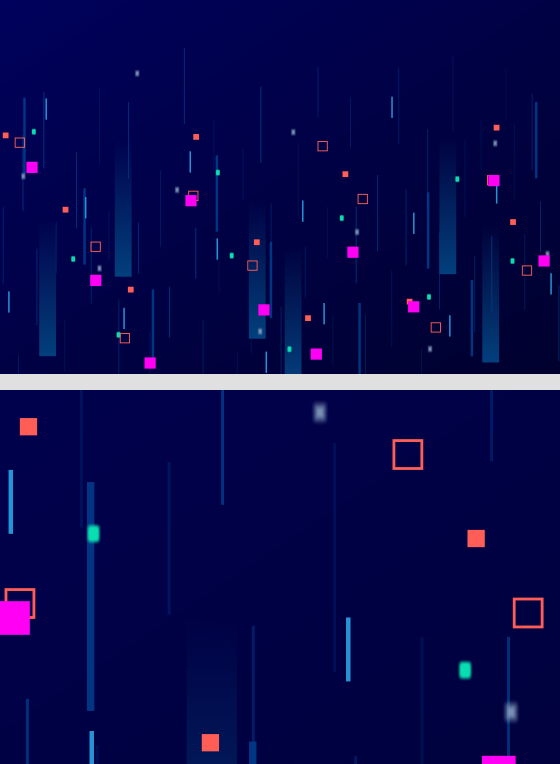
Top, the full canvas; bottom, a detail of the centre.
Give the GLSL for this background, as a Shadertoy shader.

```glsl
// Night-blue backdrop with falling light: fading beams, vertical bars and dashes,
// sprinkled with small squares, frames and soft dots. Each layer loops over
// stratified columns whose heights follow a jittered golden-ratio sequence.

#define BEAM_COUNT 6
#define BAR_COUNT 9
#define LINE_COUNT 54
#define DASH_COUNT 14
#define SHAPE_COUNT 10
#define BEAM_COLOR vec3(0.01, 0.25, 0.49)
#define BAR_COLOR vec3(0.0, 0.23, 0.54)
#define DASH_COLOR vec3(0.14, 0.58, 0.84)
#define CORAL vec3(1.0, 0.37, 0.34)
#define MAGENTA vec3(1.0, 0.0, 0.96)
#define TEAL vec3(0.03, 0.87, 0.69)
#define MIST vec3(0.56, 0.66, 0.78)

float hash(float n) {
    n = fract(n * 0.1031);
    n *= n + 33.33;
    n *= n + n;
    return fract(n);
}

// Position of element i: one per column, height spread between low and high
vec2 scatter(int i, int count, float seed, float low, float high) {
    float id = float(i);
    float column = (id + 0.1 + 0.8 * hash(id + seed)) / float(count);
    float level = fract(id * 0.618 + seed * 0.37 + 0.2 * hash(id + seed + 71.0));
    return vec2(column * iResolution.x / iResolution.y, mix(low, high, level));
}

// Antialiased coverage of a box, exact even when thinner than a pixel
float boxMask(vec2 p, vec2 halfSize) {
    float pixel = 1.0 / iResolution.y;
    vec2 cover = clamp((halfSize - abs(p)) / pixel + 0.5, 0.0, 1.0);
    cover = min(cover, 2.0 * halfSize / pixel);
    return cover.x * cover.y;
}

float frameMask(vec2 p, float halfSize, float stroke) {
    return boxMask(p, vec2(halfSize)) - boxMask(p, vec2(halfSize - stroke));
}

// Blurred, slightly squarish dot
float dotMask(vec2 p, vec2 radius, float core) {
    vec2 q = p / radius;
    q *= q;
    return 1.0 - smoothstep(core, 1.3, pow(dot(q, q), 0.25));
}

void mainImage(out vec4 fragColor, in vec2 fragCoord) {
    vec2 p = fragCoord / iResolution.y;
    vec2 uv = fragCoord / iResolution.xy;

    // Diagonal backdrop, brightest at the upper left
    float shade = 0.5 * (uv.x + 1.0 - uv.y);
    vec3 color = mix(vec3(0.0, 0.003, 0.36), vec3(0.0, 0.002, 0.18), shade);

    // Wide beams, solid at the foot and fading upward
    for (int i = 0; i < BEAM_COUNT; i++) {
        vec2 foot = scatter(i, BEAM_COUNT, 3.0, -0.06, 0.37);
        vec2 q = p - foot;
        float fade = clamp(1.0 - q.y / 0.37, 0.0, 1.0);
        color = mix(color, BEAM_COLOR, boxMask(q - vec2(0.0, 0.185), vec2(0.0225, 0.185)) * fade);
    }

    // Hairlines of two lengths and varied strength
    for (int i = 0; i < LINE_COUNT; i++) {
        vec2 center = scatter(i, LINE_COUNT, 17.0, -0.02, 0.78);
        float pick = hash(float(i) + 210.0);
        float halfLength = pick < 0.4 ? 0.068 : 0.102;
        float strength = mix(0.2, 0.95, hash(float(i) + 340.0));
        color = mix(color, BAR_COLOR, strength * boxMask(p - center, vec2(0.0013, halfLength)));
    }

    // Heavier bars
    for (int i = 0; i < BAR_COUNT; i++) {
        vec2 center = scatter(i, BAR_COUNT, 29.0, 0.08, 0.75);
        color = mix(color, BAR_COLOR, 0.9 * boxMask(p - center, vec2(0.0033, 0.102)));
    }

    // Short bright dashes
    for (int i = 0; i < DASH_COUNT; i++) {
        vec2 center = scatter(i, DASH_COUNT, 41.0, 0.02, 0.78);
        color = mix(color, DASH_COLOR, boxMask(p - center, vec2(0.002, 0.0285)));
    }

    // Soft dots, frames and squares
    for (int i = 0; i < SHAPE_COUNT; i++) {
        vec2 mist = p - scatter(i, SHAPE_COUNT, 53.0, 0.04, 0.81);
        vec2 teal = p - scatter(i, SHAPE_COUNT, 67.0, 0.03, 0.67);
        vec2 frame = p - scatter(i, SHAPE_COUNT, 83.0, 0.05, 0.73);
        vec2 coral = p - scatter(i, SHAPE_COUNT, 97.0, 0.05, 0.70);
        vec2 magenta = p - scatter(i, SHAPE_COUNT, 113.0, 0.0, 0.57);
        color = mix(color, MIST, 0.85 * dotMask(mist, vec2(0.0065, 0.0095), 0.1));
        color = mix(color, TEAL, dotMask(teal, vec2(0.0055, 0.0078), 0.6));
        color = mix(color, CORAL, frameMask(frame, 0.0137, 0.0025));
        color = mix(color, CORAL, boxMask(coral, vec2(0.0077)));
        color = mix(color, MAGENTA, boxMask(magenta, vec2(0.015)));
    }

    fragColor = vec4(color, 1.0);
}
```
